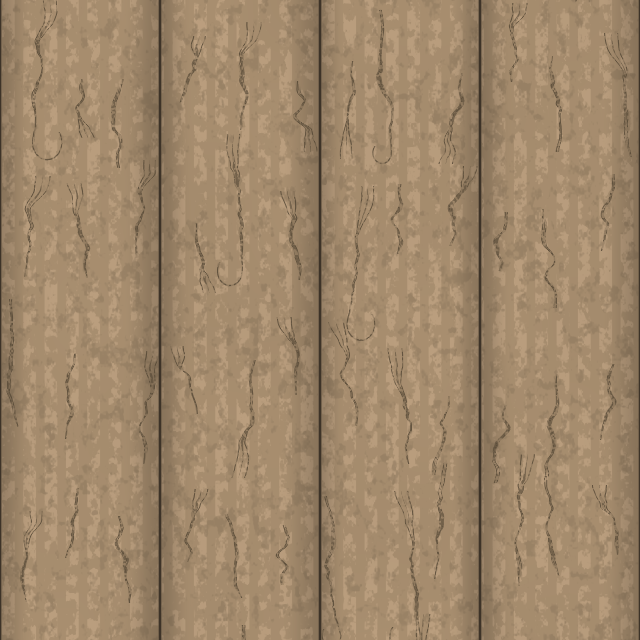
Give the GLSL for this texture, as a Shadertoy shader.

```glsl
float hash(vec2 p) {
    vec3 q = fract(p.xyx * vec3(0.1031, 0.1030, 0.0973));
    q += dot(q, q.yzx + 33.33);
    return fract((q.x + q.y) * q.z);
}

float noise(vec2 p) {
    vec2 i = floor(p), f = fract(p);
    f = f * f * (3.0 - 2.0 * f);
    return mix(mix(hash(i), hash(i + vec2(1, 0)), f.x),
               mix(hash(i + vec2(0, 1)), hash(i + vec2(1, 1)), f.x), f.y);
}

float fbm(vec2 p) {
    return 0.5 * noise(p) + 0.3 * noise(p * 2.1 + 17.0) + 0.2 * noise(p * 4.3 + 41.0);
}

// Antialiased coverage of a stroke, from distance and half width
float stroke(float d, float halfWidth, float px) {
    return clamp((halfWidth - abs(d)) / px + 0.5, 0.0, 1.0);
}

// One wandering crack: two strands, a worn core and sometimes a curled end
float crack(vec2 p, vec2 cell, float px) {
    vec2 seed = cell * 7.0 + 50.0;
    float r1 = hash(seed), r2 = hash(seed + 1.3), r3 = hash(seed + 2.7), r4 = hash(seed + 4.1);
    vec2 center = (cell + 0.5 + 0.55 * (vec2(r1, r2) - 0.5)) / vec2(12.0, 4.0);
    float halfLen = mix(0.045, 0.115, r3);
    float flip = r2 > 0.3 ? 1.0 : -1.0;
    float side = r4 > 0.5 ? 1.0 : -1.0;
    float lean = 0.024 * (r4 - 0.5);
    vec2 q = (p - center) * vec2(1.0, flip);
    float t = q.y / halfLen;
    float inside = step(abs(t), 1.0);
    float taper = max(1.0 - t * t, 0.0);

    float wobble = (noise(vec2(t * 2.5 + 9.0, r1 * 90.0)) - 0.5) * 0.024
                 + (noise(vec2(q.y * 110.0 + 40.0, r2 * 90.0)) - 0.5) * 0.005;
    float x = q.x - lean * t - wobble * taper;
    float gap = side * (0.0055 * noise(vec2(t * 3.0 + 20.0, r3 * 70.0))
              + 0.018 * step(0.45, r1) * smoothstep(0.1, 1.0, t));
    float strands = max(stroke(x, 0.0009, px),
                        stroke(x - gap, 0.0008, px) * smoothstep(-0.9, -0.6, t));
    float core = stroke(x - gap * 0.5, 0.0045 * taper * noise(vec2(t * 2.0 + 5.0, r4 * 60.0)), px);
    float ink = inside * max(strands, 0.75 * core);

    // Curl joined to the lower end of the main strand
    float radius = mix(0.014, 0.024, r1);
    vec2 h = q - vec2(-lean + side * radius, -halfLen);
    float arc = step(h.y, h.x * side > 0.0 ? radius * 0.7 : 0.0);
    float curl = stroke(length(h * vec2(1.0, 0.85)) - radius, 0.0009, px) * arc;
    return max(ink, curl * step(0.83, r3));
}

void mainImage(out vec4 fragColor, in vec2 fragCoord) {
    vec2 uv = fragCoord / iResolution.xy;
    float px = 1.0 / iResolution.y;
    float plank = floor(uv.x * 4.0);
    float across = fract(uv.x * 4.0);
    float vary = hash(vec2(plank + 3.0, 8.0));

    const vec3 wood = vec3(0.65, 0.55, 0.43);
    const vec3 paleGrain = vec3(0.73, 0.62, 0.495);
    const vec3 dullGrain = vec3(0.56, 0.475, 0.37);
    const vec3 crackInk = vec3(0.32, 0.27, 0.20);
    const vec3 seamInk = vec3(0.24, 0.20, 0.155);

    // Pale mottling held inside narrow vertical bands
    float band = stroke(fract(uv.x * 30.0) - 0.39, 0.30, px * 30.0);
    float pale = smoothstep(0.44, 0.62, fbm(uv * vec2(95.0, 75.0)));
    vec3 color = mix(wood, paleGrain, band * pale * 0.9);

    // Dull flecks and broad weathering
    float fleck = smoothstep(0.56, 0.76, fbm(uv * vec2(75.0, 60.0) + 130.0));
    color = mix(color, dullGrain, 0.6 * fleck);
    color *= 0.985 + 0.03 * noise(uv * vec2(9.0, 6.0) + 70.0);

    // Shade toward both plank edges
    float shade = 1.0 - smoothstep(0.0, mix(0.12, 0.22, vary), across);
    shade = max(shade, smoothstep(mix(0.84, 0.74, vary), 1.0, across));
    color *= 1.0 - 0.17 * shade;

    // Scattered cracks, three columns and four rows per plank
    vec2 cell = floor(uv * vec2(12.0, 4.0));
    float cracks = 0.0;
    for (int j = -1; j <= 1; j++)
        for (int i = -1; i <= 1; i++) {
            vec2 id = cell + vec2(i, j);
            if (floor(id.x / 3.0) == plank) cracks = max(cracks, crack(uv, id, px));
        }
    float worn = smoothstep(0.25, 0.6, noise(uv * vec2(420.0, 330.0)));
    color = mix(color, crackInk, cracks * mix(0.25, 0.8, worn));

    // Dark seams between planks
    float seam = abs(fract(uv.x * 4.0 + 0.5) - 0.5) / 4.0;
    color = mix(color, dullGrain * 0.85, 0.5 * stroke(seam, 0.0032, px));
    color = mix(color, seamInk, stroke(seam, 0.0019, px));
    fragColor = vec4(color, 1.0);
}
```
